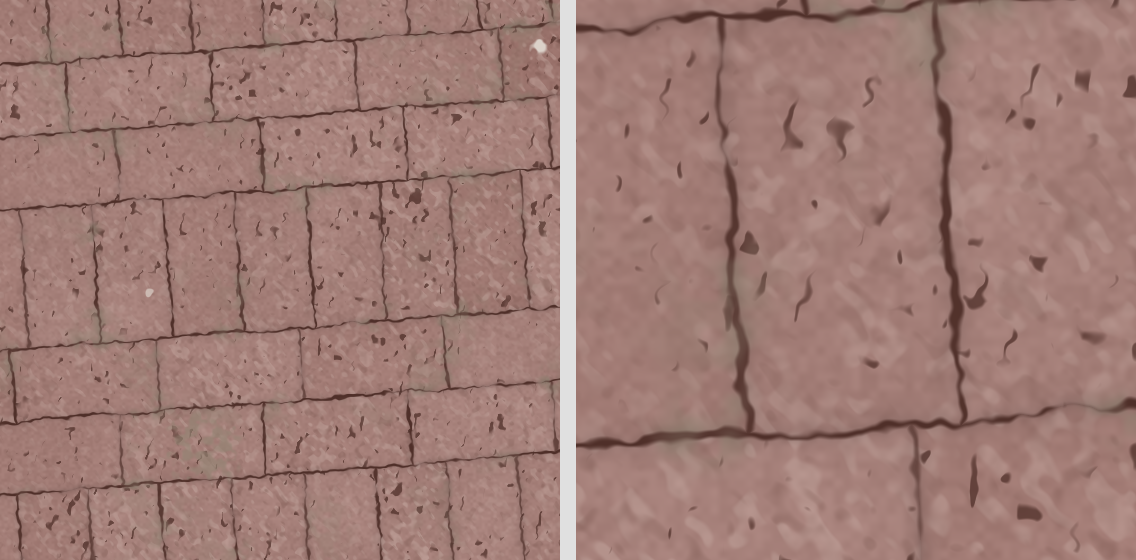
Left: the whole. Right: its middle third, enlarged.
A three.js fragment shader for this texture:

```glsl
// Worn red brick paving: one upright course alternating with two flat courses, slightly tilted.
varying vec2 vUv;

const float PERIOD = 0.508;      // height of one upright plus two flat courses
const float UPRIGHT = 0.249;     // height of the upright course
const float FLAT = 0.1295;       // height of a flat course
const float TILT = 0.077;        // rise of the courses to the right
const float LEAN = 0.065;        // lean of the cross joints

const vec3 BRICK = vec3(0.655, 0.508, 0.483);
const vec3 RED_BRICK = vec3(0.610, 0.450, 0.422);
const vec3 PALE = vec3(0.745, 0.630, 0.600);
const vec3 SHADE = vec3(0.50, 0.36, 0.33);
const vec3 MOSS = vec3(0.58, 0.52, 0.455);
const vec3 JOINT = vec3(0.31, 0.185, 0.16);
const vec3 CHIP = vec3(0.86, 0.82, 0.79);

float hash(vec2 p) {
  return fract(sin(dot(p, vec2(127.1, 311.7))) * 43758.55);
}

float noise(vec2 p) {
  vec2 i = floor(p), f = fract(p);
  f = f * f * (3.0 - 2.0 * f);
  return mix(mix(hash(i), hash(i + vec2(1.0, 0.0)), f.x),
             mix(hash(i + vec2(0.0, 1.0)), hash(i + vec2(1.0, 1.0)), f.x), f.y);
}

float fbm(vec2 p) {
  float sum = 0.0, amp = 0.5;
  for (int i = 0; i < 4; i++) {
    sum += amp * noise(p);
    p = p * 2.03 + 17.3;
    amp *= 0.5;
  }
  return sum / 0.9375;
}

vec2 rotate(vec2 p, float a) {
  return vec2(cos(a) * p.x - sin(a) * p.y, sin(a) * p.x + cos(a) * p.y);
}

// Noise offset in both directions
vec2 wobble(vec2 p, float cells) {
  return vec2(noise(p * cells), noise(p * cells + 40.7)) - 0.5;
}

// Ragged hollows that gather in clumps
float pits(vec2 p, float amount) {
  vec2 g = rotate(p + 0.008 * wobble(p, 120.0), 0.25) * vec2(120.0, 62.0);
  float clump = 0.16 * (noise(p * 16.0 + 61.0) - 0.5);
  return smoothstep(0.86, 0.98, noise(g) + clump + 0.09 * (amount - 0.5));
}

// Ragged spot with a soft rim
float spot(vec2 p, vec2 centre, float radius) {
  float d = length(p - centre) + radius * 0.9 * (noise(p * 110.0) - 0.5);
  return 1.0 - smoothstep(0.6 * radius, 1.15 * radius, d);
}

// Gap with a dark core and soft, crumbled sides
float gap(float d, float halfWidth) {
  return 1.0 - smoothstep(halfWidth - 0.0016, halfWidth + 0.0016, d);
}

// Shift of the cross joints in each kind of course
float courseShift(float row, float group) {
  if (row < 0.5) return 0.011 - 0.0557 * group + 0.0169 * group * group;
  return row < 1.5 ? -0.022 - 0.132 * group : 0.163 - 0.027 * group;
}

void main() {
  vec2 p = vUv;

  // Uneven brick edges, from slow bends to crumbs
  vec2 q = p + 0.005 * wobble(p, 13.0) + 0.005 * wobble(p + 3.1, 50.0) + 0.004 * wobble(p + 7.3, 125.0);
  float down = 1.0 - q.y;

  // Course
  float t = down + TILT * q.x - 0.377;
  float group = floor(t / PERIOD);
  float y = t - group * PERIOD;
  float row = step(UPRIGHT, y) + step(UPRIGHT + FLAT, y);
  float top = row < 0.5 ? 0.0 : UPRIGHT + (row - 1.0) * FLAT;
  float height = row < 0.5 ? UPRIGHT : FLAT;
  float bedDist = min(y - top, top + height - y);

  // Brick within the course
  float width = row < 0.5 ? 0.1285 : 0.259;
  float x = (q.x - LEAN * down - courseShift(row, group)) / width;
  float crossDist = abs(fract(x + 0.5) - 0.5) * width;
  vec2 brick = vec2(floor(x), group * 3.0 + row);
  vec2 crossId = vec2(floor(x + 0.5), brick.y + 31.0);

  // Brick tint and broad mottling
  float redness = 0.55 * hash(brick + 2.4) * hash(brick + 8.6) + 0.3 * smoothstep(0.5, 1.2, p.x * p.y + 0.3);
  vec3 color = mix(BRICK, RED_BRICK, redness);
  color += 0.055 * (fbm(p * 9.0) - 0.5) + 0.02 * (hash(brick) - 0.5);

  // Grain: short pale flecks, shaded dents and dark pits
  float rough = mix(0.45, 1.0, hash(brick + 6.2)) * (row < 0.5 ? 1.0 : 0.85);
  vec2 grain = rotate(p + 0.006 * wobble(p, 70.0), 0.85) * vec2(82.0, 125.0);
  color = mix(color, PALE, 0.62 * rough * smoothstep(0.55, 0.85, noise(grain)));
  color = mix(color, SHADE, 0.42 * rough * smoothstep(0.64, 0.92, noise(grain + vec2(0.6, 38.1))));
  color += 0.045 * (noise(p * 190.0) - 0.5);
  color = mix(color, JOINT, 0.75 * pits(p, rough));

  // Grey-green moss in patches, stronger along the joints
  float edge = min(bedDist, crossDist);
  float moss = smoothstep(0.50, 0.72, fbm(p * 12.0 + 23.0)) * (0.22 + 0.6 * exp(-edge * 90.0));
  moss = max(moss, 0.65 * spot(p, vec2(0.365, 0.205), 0.06));
  moss *= smoothstep(0.15, 0.6, noise(p * 75.0 + 11.0));
  color = mix(color, MOSS, moss);

  // Joints that thin out, break and darken along their length
  float wear = noise(p * 24.0 + 5.0);
  float crumb = noise(p * 85.0 + 19.0);
  float halfWidth = mix(0.0004, 0.0026, wear) + 0.0018 * (crumb - 0.4);
  float depth = smoothstep(0.05, 0.5, 0.6 * wear + 0.4 * crumb);
  float bed = gap(bedDist, halfWidth) * depth;
  float cross = gap(crossDist, halfWidth + 0.0003) * depth * mix(0.6, 1.0, hash(crossId));
  color *= 1.0 - 0.14 * exp(-edge * 200.0);
  color = mix(color, JOINT, max(bed, cross) * (1.0 - 0.5 * moss));

  // Pale stone chips
  color = mix(color, CHIP, spot(p, vec2(0.962, 0.918), 0.013));
  color = mix(color, CHIP, 0.7 * spot(p, vec2(0.267, 0.477), 0.008));

  gl_FragColor = vec4(color, 1.0);
}
```
